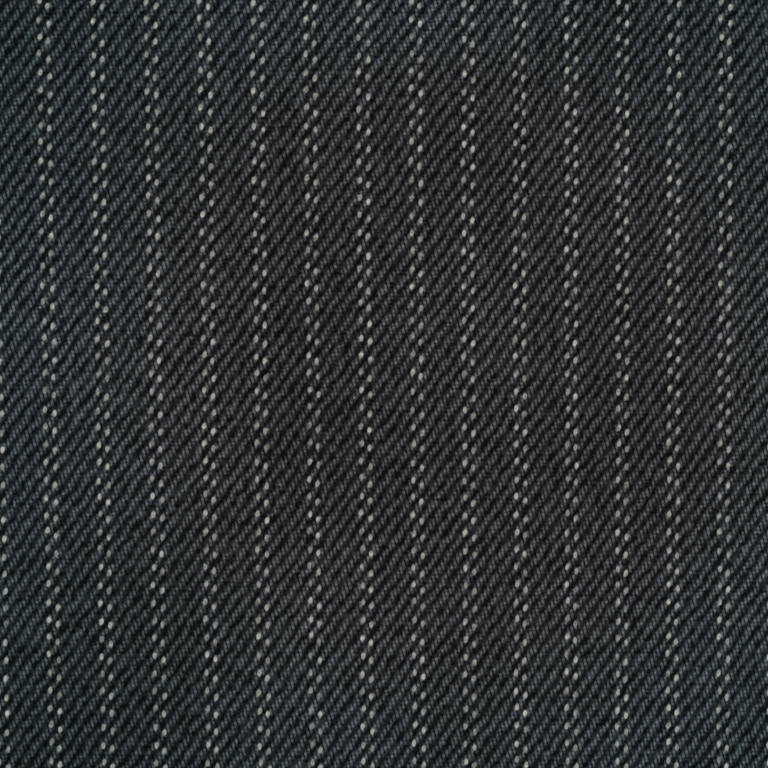
Reproduce this texture procedurally as a Shadertoy shader.

```glsl
const float PI = 3.14159265;
const float PICKS = 174.0;               // weft threads down the canvas
const float ENDS = 12.0;                 // warp threads per stripe
const float RIDGES = 4.0;                // twill ridges per stripe
const float RIDGE_PHASE = 0.31;          // ridges pass through the dashes
const float DASH_PICKS = 4.0;            // picks from dash to dash
const float DASH_PHASE = 0.14;
const float COLUMN_LAG = 0.28;           // right column sits lower
const vec2 DASH_SIZE = vec2(0.52, 0.78); // half size in threads
const vec2 FIRST = vec2(0.0710, 0.0550); // first stripe: bottom, top
const vec2 PITCH = vec2(0.0668, 0.0684); // stripe spacing: bottom, top
const float BOW = 0.0070;                // sideways pull at mid width
const float WOBBLE = 0.0016;
const float GRAIN = 0.62;
const vec3 SHADOW = vec3(0.050, 0.054, 0.059);
const vec3 YARN = vec3(0.328, 0.338, 0.340);
const vec3 DASH = vec3(0.650, 0.660, 0.605);
const vec3 COOL = vec3(0.90, 1.03, 1.05);
const vec3 NEUTRAL = vec3(1.03, 1.00, 1.02);

float hash(vec2 p) {
    return fract(sin(dot(p, vec2(127.1, 311.7))) * 43758.5453);
}

float noise(vec2 p) {
    vec2 i = floor(p), f = fract(p);
    f = f * f * (3.0 - 2.0 * f);
    return mix(mix(hash(i), hash(i + vec2(1, 0)), f.x),
               mix(hash(i + vec2(0, 1)), hash(i + vec2(1, 1)), f.x), f.y);
}

// Twill ridges broken into small rounded stitches
float twill(vec2 thread) {
    float slant = thread.y / DASH_PICKS - thread.x * RIDGES / ENDS + RIDGE_PHASE;
    slant += 0.3 * (noise(thread * 0.6) - 0.5);
    float ridge = 0.5 + 0.5 * cos(2.0 * PI * slant);
    float stitch = abs(sin(PI * (thread.x + 0.3 * thread.y)))
                 * (0.55 + 0.45 * abs(sin(PI * thread.y)));
    return (0.14 + 0.86 * ridge) * (0.30 + 0.90 * stitch);
}

// One column of pale dashes; side is -1 or 1
float dashes(float offset, float pick, float stripe, float side) {
    float phase = pick / DASH_PICKS + DASH_PHASE;
    phase += 0.12 * (hash(vec2(stripe, 3.0)) - 0.5);
    phase += COLUMN_LAG * step(0.0, side);
    vec2 id = vec2(stripe * 2.0 + side * 0.5, floor(phase));
    vec2 jitter = vec2(hash(id + 5.3), hash(id + 9.1)) - 0.5;
    vec2 d = vec2(offset - side, (fract(phase) - 0.5) * DASH_PICKS);
    d += jitter * vec2(0.35, 0.5);
    d.x -= 0.12 * d.y;
    float shape = 1.0 - smoothstep(0.50, 1.45, length(d / DASH_SIZE));
    return shape * mix(0.62, 1.0, hash(id + 1.7));
}

void mainImage(out vec4 fragColor, in vec2 fragCoord) {
    vec2 uv = fragCoord / iResolution.xy;

    // Slightly fanned and bowed stripes of wavering thread
    float x = uv.x - BOW * sin(PI * uv.x);
    x += WOBBLE * (noise(uv * vec2(14.0, 9.0)) - 0.5);
    float along = (x - mix(FIRST.x, FIRST.y, uv.y)) / mix(PITCH.x, PITCH.y, uv.y);
    float stripe = floor(along + 0.5);
    float offset = (along - stripe) * ENDS;
    float pick = uv.y * PICKS + 0.8 * (noise(uv * 11.0 + 40.0) - 0.5);
    vec2 thread = vec2(along * ENDS, pick);

    // Ground cloth with fibre grain
    float grain = 0.6 * noise(thread * vec2(1.3, 1.1) + 17.0)
                + 0.4 * noise(thread * 2.3 + 71.0) - 0.5;
    float tone = 0.03 + 0.87 * twill(thread) + GRAIN * grain;
    vec3 color = mix(SHADOW, YARN, clamp(tone, 0.0, 1.3));

    // Broad change of tint and light
    float rim = smoothstep(0.15, 0.75, length(uv - vec2(0.58, 0.52)));
    color *= mix(NEUTRAL, COOL, rim);
    color *= 0.90 + 0.22 * noise(uv * 5.0 + 8.0) + 0.07 * uv.y;

    // Paired dashed pinstripe
    float pale = max(dashes(offset, pick, stripe, -1.0),
                     dashes(offset, pick, stripe, 1.0));
    color = mix(color, DASH * (0.95 + 0.5 * grain), pale);

    fragColor = vec4(clamp(color, 0.0, 1.0), 1.0);
}
```
